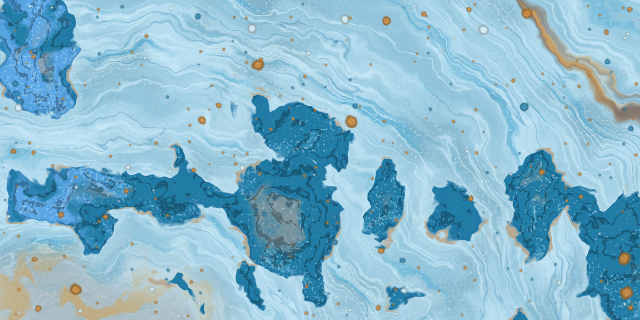
Give the GLSL for this texture, as a Shadertoy shader.

```glsl
// Poured acrylic paint: pale blue streaks sweep in arcs around a low centre,
// leaving deep teal pools with pale rims, earthy swirls and small rust drops.
// Everything is warped gradient noise, a few ovals and jittered grids.

vec2 hash2(vec2 p) {
    vec3 q = fract(p.xyx * vec3(0.1031, 0.1030, 0.0973));
    q += dot(q, q.yzx + 33.33);
    return fract((q.xx + q.yz) * q.zy);
}

float corner(vec2 cell, vec2 offset) {
    float angle = 6.2832 * hash2(cell).x;
    return dot(vec2(cos(angle), sin(angle)), offset);
}

float noise(vec2 p) {
    vec2 i = floor(p), f = p - i;
    vec2 u = f * f * f * (f * (f * 6.0 - 15.0) + 10.0);
    vec2 e = vec2(1.0, 0.0);
    return mix(mix(corner(i, f), corner(i + e, f - e), u.x),
               mix(corner(i + e.yx, f - e.yx), corner(i + 1.0, f - 1.0), u.x), u.y);
}

float fbm(vec2 p) {
    float sum = 0.0, amp = 0.6;
    for (int i = 0; i < 5; i++) {
        sum += amp * noise(p);
        p = mat2(1.6, 1.2, -1.2, 1.6) * p + 7.3;
        amp *= 0.5;
    }
    return sum;
}

// Streaks keep their long axis: octaves are scaled but not rotated.
float streak(vec2 p) {
    return 0.6 * noise(p) + 0.35 * noise(p * vec2(2.3, 1.6) + 5.1)
         + 0.22 * noise(p * vec2(5.1, 2.4) + 9.7);
}

float oval(vec2 p, vec2 centre, vec2 radii, float tilt) {
    float c = cos(tilt), s = sin(tilt);
    vec2 local = mat2(c, -s, s, c) * (p - centre);
    return (length(local / radii) - 1.0) * min(radii.x, radii.y);
}

// Signed distance to the pools: broad ones, then scattered cells.
float pools(vec2 p) {
    float d = oval(p, vec2(0.10, 0.88), vec2(0.13, 0.19), 0.5);
    d = min(d, oval(p, vec2(0.33, 0.40), vec2(0.38, 0.08), 0.0));
    d = min(d, oval(p, vec2(0.90, 0.34), vec2(0.19, 0.16), -0.3));
    d = min(d, oval(p, vec2(0.94, 0.59), vec2(0.19, 0.07), -0.5));
    d = min(d, oval(p, vec2(1.69, 0.37), vec2(0.12, 0.16), 0.2));
    d = min(d, oval(p, vec2(1.97, 0.18), vec2(0.10, 0.20), 0.0));
    for (int k = 0; k < 9; k++) {
        vec2 cell = floor(p * 4.5) + vec2(k % 3, k / 3) - 1.0;
        vec2 h = hash2(cell + 3.0);
        vec2 centre = (cell + 0.3 + 0.4 * h) / 4.5;
        float keep = step(0.55, hash2(cell + 41.0).x) * step(centre.y, 0.75 - 0.15 * centre.x);
        float size = 0.025 + 0.03 * h.y;
        d = min(d, mix(1.0, oval(p, centre, size * vec2(1.7, 0.9), -0.6 - 0.5 * centre.x), keep));
    }
    return d;
}

void mainImage(out vec4 fragColor, in vec2 fragCoord) {
    vec2 p = fragCoord / iResolution.y;
    float px = 1.2 / iResolution.y;
    vec2 warp = vec2(fbm(p * 2.5), fbm(p * 2.5 + 17.0));
    vec2 q = p + 0.2 * warp;

    // Flow coordinates: across the streaks, then along them
    vec2 arm = (q - vec2(0.3, -0.2)) * vec2(0.85, 1.0);
    vec2 flow = vec2(length(arm), atan(arm.x, arm.y));
    float broad = streak(flow * vec2(8.0, 1.6));
    float fine = streak(flow * vec2(34.0, 3.5) + 11.0);
    float grain = noise(p * 105.0) + 0.6 * noise(p * 190.0);

    // Pale streaked ground with grey-blue patches, blue bands and white threads
    vec3 col = mix(vec3(0.57, 0.77, 0.86), vec3(0.72, 0.87, 0.94),
                   smoothstep(-0.4, 0.4, 1.3 * broad + 0.6 * fine));
    float dull = smoothstep(0.0, 0.35, fbm(q * 3.0 + 31.0) + 0.4 * fine
                            + 0.17 * smoothstep(1.0, 1.4, p.x) * (1.0 - smoothstep(0.3, 0.65, p.y)));
    col = mix(col, vec3(0.50, 0.69, 0.77), 0.8 * dull);
    float band = smoothstep(0.14, 0.36, streak(flow * vec2(13.0, 2.0) + 40.0) + 0.25 * fine);
    col = mix(col, vec3(0.34, 0.68, 0.83), 0.75 * band);
    float thread = 1.0 - smoothstep(0.0, 0.06, abs(streak(flow * vec2(11.0, 1.8) + 63.0)));
    col = mix(col, vec3(0.80, 0.92, 0.97), 0.65 * thread);
    float edge = 1.0 - smoothstep(0.0, 0.03, abs(broad - 0.16));
    col = mix(col, vec3(0.28, 0.58, 0.74), 0.4 * edge);
    col = mix(col, vec3(0.82, 0.92, 0.95), 0.5 * smoothstep(0.25, 0.55, grain) * max(dull, band));

    // Earthy swirls low on the left, rusty veins at the upper right
    float earth = 1.0 - smoothstep(0.55, 1.05, length((q - vec2(0.22, -0.02)) / vec2(0.58, 0.28)));
    col = mix(col, vec3(0.69, 0.73, 0.74), 0.75 * earth);
    float ochre = smoothstep(0.03, 0.2, fbm(q * vec2(5.0, 8.0) + 2.0 * warp + 52.0));
    col = mix(col, vec3(0.76, 0.66, 0.47), 0.85 * ochre * earth);
    float vein = 1.0 - smoothstep(0.004, 0.018, abs(flow.x - 1.67 + 0.06 * broad));
    col = mix(col, mix(vec3(0.48, 0.40, 0.34), vec3(0.80, 0.58, 0.30), smoothstep(-0.15, 0.15, fine)),
              0.85 * vein * smoothstep(0.35, 0.6, p.y));

    // Pools: scalloped outline, swirling teal, brownish core, pale and tan rim
    float d = pools(q) + 0.06 * fbm(q * 9.0) + 0.012 * noise(q * 38.0);
    float depth = max(-d, 0.0);
    float swirl = fbm(q * 6.0 + 3.0 * warp + 8.0);
    vec3 lightBlue = mix(vec3(0.36, 0.66, 0.91), vec3(0.34, 0.68, 0.82), smoothstep(0.2, 0.7, p.x));
    vec3 pool = mix(vec3(0.13, 0.49, 0.65), lightBlue,
                    smoothstep(-0.05, 0.3, swirl + 0.45 * (0.5 - smoothstep(0.0, 0.6, p.x))));
    float core = smoothstep(0.03, 0.09, depth) * smoothstep(-0.05, 0.2, fbm(q * 4.5 + 2.0 * warp + 71.0));
    pool = mix(pool, vec3(0.60, 0.62, 0.62), 0.8 * core);
    pool *= 1.0 - 0.28 * smoothstep(0.6, 1.0, sin(110.0 * depth + 14.0 * swirl));
    pool = mix(pool, vec3(0.68, 0.84, 0.90), 0.45 * smoothstep(0.35, 0.6, grain + swirl));
    pool = mix(pool, vec3(0.12, 0.44, 0.64), 0.6 * exp(-depth * 130.0));
    col = mix(col, vec3(0.75, 0.89, 0.95), 0.7 * exp(-max(d, 0.0) * 28.0));
    float rim = 1.0 - smoothstep(0.002, 0.007, abs(d - 0.005));
    col = mix(col, vec3(0.72, 0.62, 0.50), 0.8 * rim * smoothstep(0.05, 0.2, noise(p * 6.0 + 5.0)));
    col = mix(col, pool, 1.0 - smoothstep(-px, px, d));

    // Scattered drops in three sizes: rust, ochre, white and blue
    for (int k = 0; k < 3; k++) {
        float scale = 7.0 * exp2(float(k));
        vec2 cell = floor(p * scale), h = hash2(cell + 90.0 * float(k + 1)), kind = hash2(cell + 7.0);
        float radius = (0.06 + 0.08 * h.x) / scale;
        float r = length(p - (cell + 0.3 + 0.4 * h) / scale) + 0.4 * radius * noise(p * scale * 6.0);
        vec3 tint = kind.x < 0.55 ? vec3(0.80, 0.54, 0.24)
                  : kind.x < 0.8 ? vec3(0.84, 0.93, 0.96) : vec3(0.22, 0.55, 0.71);
        tint = mix(tint, tint * 0.72, smoothstep(0.45, 0.8, r / radius));
        float shown = step(0.84, kind.y);
        col = mix(col, tint, 0.9 * shown * (1.0 - smoothstep(radius - px, radius + px, r)));
    }
    fragColor = vec4(clamp(col + 0.02 * grain, 0.0, 1.0), 1.0);
}
```
